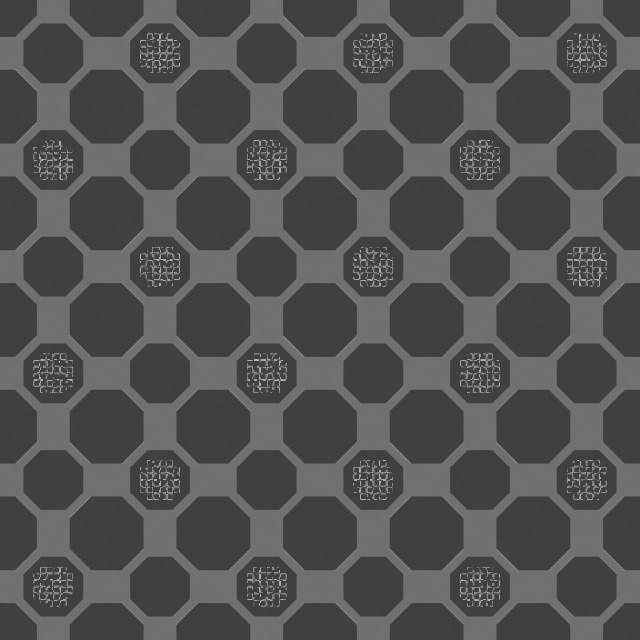
Give the GLSL for this pattern, as a Shadertoy shader.

```glsl
// Dark large and small octagon tiles in grey bands, with broken wire mesh in every other small tile.

const float TILES = 6.0;

float hash(vec2 p) {
    vec3 v = fract(vec3(p.xyx) * vec3(0.1031, 0.103, 0.0973));
    v += dot(v, v.yzx + 33.33);
    return fract((v.x + v.y) * v.z);
}

// Signed distance to the sides of a regular octagon
float octagon(vec2 q, float apothem) {
    vec2 a = abs(q);
    return max(max(a.x, a.y), (a.x + a.y) * 0.7071) - apothem;
}

float coverage(float d, float width) {
    return clamp(0.5 - d / width, 0.0, 1.0);
}

// Thin glint on the slanted sides, differing in strength and dotting
float glint(vec2 q, vec2 id, float d, float pixel) {
    vec2 a = abs(q);
    float slanted = step(max(a.x, a.y), (a.x + a.y) * 0.7071);
    float h = hash(id * 7.0 + sign(q) * 2.0 + 20.0);
    float dots = 0.65 + 0.35 * sin((a.x - a.y) * 210.0 + h * 40.0);
    float strength = smoothstep(0.1, 0.9, h) * mix(1.0, dots, step(0.4, h));
    return slanted * strength * coverage(abs(d - 0.004) - 0.004, pixel);
}

// Rounded wire loops clipped to a stepped disc, with missing pieces
float mesh(vec2 q, vec2 id, float pixel) {
    vec2 g = q * 16.0;
    vec2 loopId = floor(g);
    vec2 f = g - loopId - 0.5;
    float inside = step(length(loopId + 0.5), 3.1);
    vec2 b = abs(f) - 0.23;
    float ring = length(max(b, 0.0)) + min(max(b.x, b.y), 0.0) - 0.2;
    float sector = floor((atan(f.y, f.x) / 6.2832 + 0.5) * 8.0);
    float h = hash(id * 37.0 + loopId + 8.0 + sector * vec2(11.0, 17.0));
    float wire = coverage((abs(ring) - 0.065) / 16.0, pixel);
    return inside * wire * smoothstep(0.2, 0.65, h);
}

void mainImage(out vec4 fragColor, in vec2 fragCoord) {
    vec2 uv = fragCoord / iResolution.xy;
    vec2 p = uv * TILES;
    float pixel = TILES / iResolution.y;

    // Large tiles sit on the lattice, small ones between them
    vec2 largeId = floor(p + 0.5);
    vec2 smallId = floor(p);
    vec2 large = p - largeId;
    vec2 small = p - smallId - 0.5;
    largeId = mod(largeId, TILES);
    smallId = mod(smallId, TILES);
    float dLarge = octagon(large, 0.346);
    float dSmall = octagon(small, 0.28);

    // Faint wrapping mottling
    vec2 t = uv * 6.2832;
    float mottle = sin(t.x * 13.0 + 2.0 * sin(t.y * 7.0))
                 * sin(t.y * 17.0 + 2.0 * sin(t.x * 5.0))
                 + 0.5 * sin(t.x * 41.0 + t.y * 29.0);

    float tile = coverage(min(dLarge, dSmall), pixel);
    vec3 color = mix(vec3(0.44), vec3(0.25), tile) + 0.003 * mottle;

    // Edge glints, sparser on the small tiles
    float edge = 0.75 * glint(large, largeId, dLarge, pixel);
    float sparse = step(0.6, hash(smallId + 51.0));
    edge = max(edge, 0.3 * sparse * glint(small, smallId + 9.0, dSmall, pixel));
    color = mix(color, vec3(0.66, 0.67, 0.67), edge);

    // Wire on alternating small tiles
    float alternate = 1.0 - mod(smallId.x + smallId.y, 2.0);
    float wire = alternate * mesh(small, smallId, pixel);
    color = mix(color, vec3(0.72, 0.73, 0.73), wire);

    fragColor = vec4(color, 1.0);
}
```
